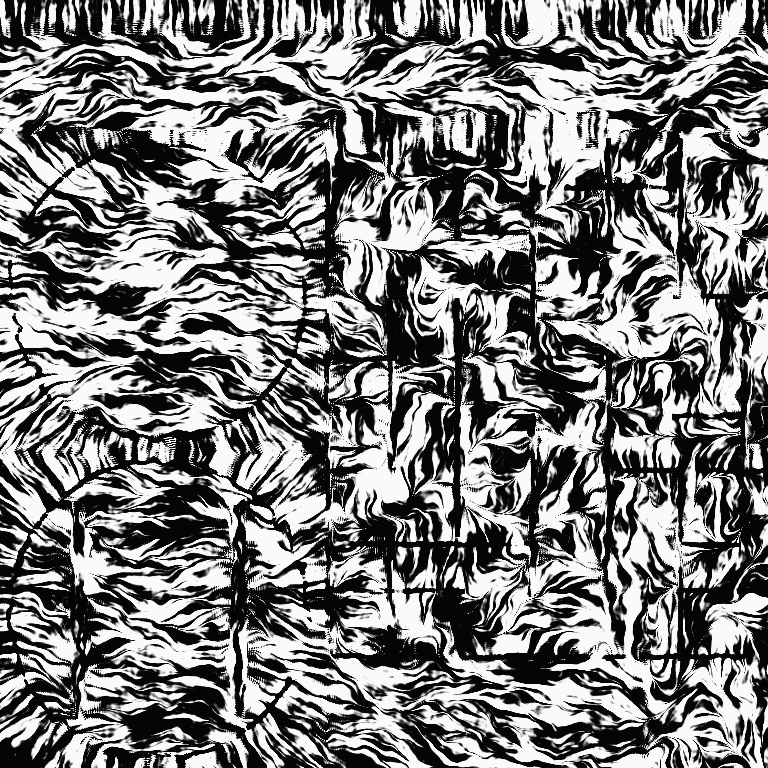
This texture is drawn by a three.js fragment shader. Its source:

```glsl
// Engraved relief: broken black strokes on white that follow a flow field made
// of two discs with radial fans, a grid of panels and upright fringes on top.
// Grain is averaged along the flow, then thresholded into crisp strokes.
#define GRAIN 0.0042
#define STEPS 9
#define STRIDE 0.003
#define EDGE_SOFTNESS 0.027
#define INK_BIAS 0.0
#define TONE_DEPTH 0.10
#define DISC_RADIUS 0.193
#define PANEL_X 0.426
#define PANEL_Y 0.145
#define PITCH vec2(0.09, 0.078)
#define WOBBLE 1.5
#define UPRIGHT 1.5708

varying vec2 vUv;

float hash(vec2 p) {
  vec3 q = fract(p.xyx * 0.1031);
  q += dot(q, q.yzx + 33.33);
  return fract((q.x + q.y) * q.z);
}

float noise(vec2 p) {
  vec2 i = floor(p), f = fract(p);
  f *= f * (3.0 - 2.0 * f);
  vec2 x = vec2(1.0, 0.0);
  return mix(mix(hash(i), hash(i + x), f.x),
             mix(hash(i + x.yx), hash(i + 1.0), f.x), f.y);
}

// Offset from the centre of the nearer disc
vec2 fromDisc(vec2 p) {
  return p - vec2(0.207, p.y > 0.41 ? 0.622 : 0.206);
}

// Distance to the two upright bars of the lower disc
float barDistance(vec2 p) {
  vec2 r = fromDisc(p);
  return p.y < 0.41 && abs(r.y) < 0.14 ? abs(abs(r.x) - 0.104) : 1.0;
}

// Distances to the nearest upright and level panel edge; some are left out
vec2 panelEdges(vec2 p) {
  if (p.x < PANEL_X - 0.006 || p.y < PANEL_Y - 0.006 || p.y > 0.82) return vec2(1.0);
  vec2 q = (p - vec2(PANEL_X, PANEL_Y)) / PITCH;
  vec2 id = floor(q + 0.5), cell = floor(q);
  vec2 shift = 0.4 * (vec2(hash(vec2(id.x, 3.0)), hash(vec2(7.0, id.y))) - 0.5);
  shift *= step(0.5, id);
  vec2 gap = vec2(step(hash(vec2(id.x, cell.y) + 20.0), 0.4),
                  step(hash(vec2(cell.x, id.y) + 50.0), 0.5));
  return abs(q - id - shift) * PITCH + gap * step(0.5, id);
}

// Stroke direction at a point
vec2 flow(vec2 p) {
  float wobble = noise(p * 75.0) - 0.5;
  float turn = noise(p * vec2(17.0, 20.0) + 7.0) - 0.5;
  vec2 e = p + wobble * 0.012;
  vec2 r = fromDisc(e);
  float angle = WOBBLE * wobble - 0.12;
  bool fringe = e.y > 0.955 || (abs(e.y - 0.828) < 0.022 && e.x > 0.43 && e.x < 0.79);
  if (length(r) < DISC_RADIUS) {
    angle += 1.1 * turn;
    if (barDistance(e) < 0.012) angle = UPRIGHT + wobble;
  } else if (fringe) {
    angle = UPRIGHT + 0.4 * wobble;
  } else if (e.x < PANEL_X && e.y < 0.83) {
    angle = atan(r.y, r.x) + 0.8 * wobble;
  } else if (e.y > 0.83 || (e.y < PANEL_Y && e.x < 0.84)) {
    angle += 1.6 * turn;
  } else {
    float bend = smoothstep(0.05, 0.25, abs(turn) + 0.08 * step(0.78, e.x));
    angle += sign(turn) * 1.5 * bend;
    if (panelEdges(e).x < 0.006) angle = UPRIGHT + 0.5 * wobble;
  }
  return vec2(cos(angle), sin(angle));
}

// Grain averaged both ways along the flow
float strokes(vec2 p) {
  vec2 start = flow(p);
  float sum = noise(p / GRAIN);
  for (int side = 0; side < 2; side++) {
    vec2 q = p;
    vec2 heading = side == 0 ? start : -start;
    for (int i = 0; i < STEPS; i++) {
      q += heading * STRIDE;
      sum += noise(q / GRAIN);
      vec2 next = flow(q);
      heading = dot(next, heading) < 0.0 ? -next : next;
    }
  }
  return sum / float(2 * STEPS + 1) - 0.5;
}

// Dark broken outlines of discs, bars and panels
float outlines(vec2 p) {
  vec2 e = p + (noise(p * 75.0) - 0.5) * 0.012;
  float rim = abs(length(fromDisc(e)) - DISC_RADIUS) + step(PANEL_X, p.x);
  vec2 panel = panelEdges(p + (e - p) * 0.3);
  float d = min(min(rim, barDistance(e)), min(panel.x, panel.y));
  return (1.0 - smoothstep(0.0015, 0.0045, d)) * smoothstep(0.2, 0.5, noise(p * 40.0 + 9.0));
}

void main() {
  float tone = noise(vUv * vec2(26.0, 40.0) + 3.0) - 0.5;
  float ink = strokes(vUv) + INK_BIAS + TONE_DEPTH * tone + 0.16 * outlines(vUv);
  float cover = smoothstep(-EDGE_SOFTNESS, EDGE_SOFTNESS, ink);
  gl_FragColor = vec4(vec3(mix(0.98, 0.02, cover)), 1.0);
}
```
